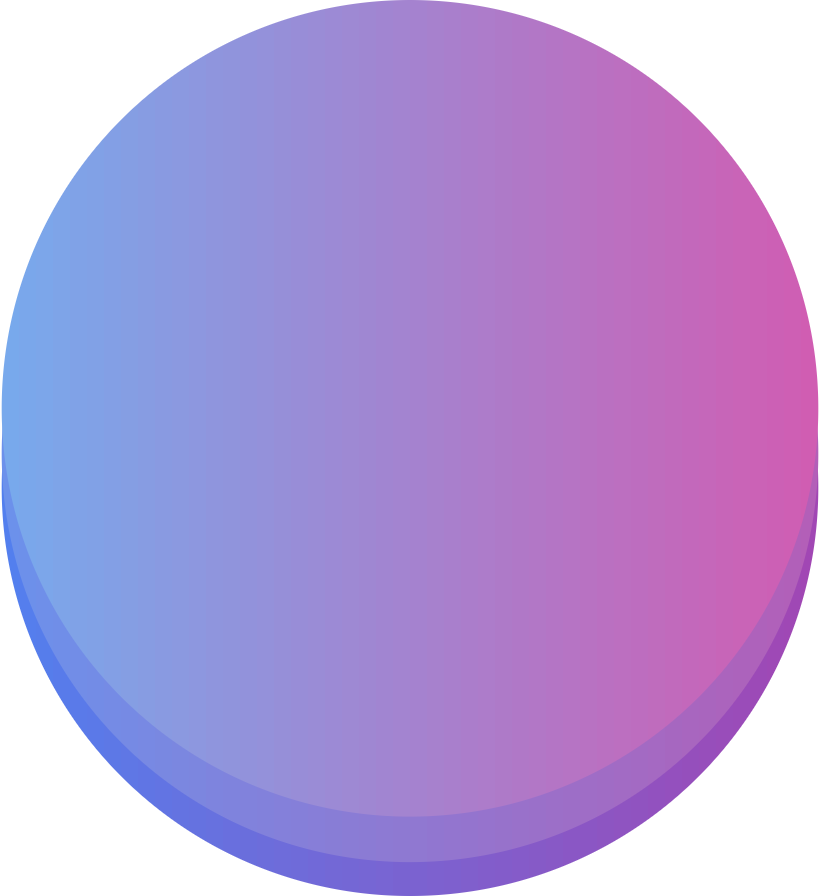
Write a Shadertoy shader that draws this background.

```glsl
// Three stacked discs with blue-to-pink gradients, like a thick coin on white.

// Layout, in units of the canvas height
const float RADIUS   = 0.4557;
const float FRONT_Y  = 0.5443;
const float MIDDLE_Y = 0.4935;
const float BACK_Y   = 0.4557;

// Number of faint vertical steps in each gradient
const float BANDS = 48.0;

// Gradient ends, left and right, for each disc
const vec3 PAPER        = vec3(1.0);
const vec3 FRONT_LEFT   = vec3(0.467, 0.665, 0.928);
const vec3 FRONT_RIGHT  = vec3(0.820, 0.362, 0.697);
const vec3 MIDDLE_LEFT  = vec3(0.420, 0.572, 0.925);
const vec3 MIDDLE_RIGHT = vec3(0.703, 0.370, 0.718);
const vec3 BACK_LEFT    = vec3(0.322, 0.500, 0.935);
const vec3 BACK_RIGHT   = vec3(0.635, 0.275, 0.702);

// Smooth coverage of a disc; softness is one pixel in canvas units
float discCover(vec2 p, vec2 center, float softness) {
    float dist = length(p - center) - RADIUS;
    return clamp(0.5 - dist / softness, 0.0, 1.0);
}

// Horizontal position across the disc, gathered into narrow bands
float bandedRamp(float x, float centerX) {
    float t = clamp((x - centerX) / (2.0 * RADIUS) + 0.5, 0.0, 0.9999);
    return (floor(t * BANDS) + 0.5) / BANDS;
}

void mainImage(out vec4 fragColor, in vec2 fragCoord) {
    vec2 p = fragCoord / iResolution.y;
    float softness = 1.0 / iResolution.y;
    float centerX = 0.5 * iResolution.x / iResolution.y;
    float ramp = bandedRamp(p.x, centerX);

    // Paint from the back disc to the front one
    vec3 color = PAPER;
    color = mix(color, mix(BACK_LEFT, BACK_RIGHT, ramp),
                discCover(p, vec2(centerX, BACK_Y), softness));
    color = mix(color, mix(MIDDLE_LEFT, MIDDLE_RIGHT, ramp),
                discCover(p, vec2(centerX, MIDDLE_Y), softness));
    color = mix(color, mix(FRONT_LEFT, FRONT_RIGHT, ramp),
                discCover(p, vec2(centerX, FRONT_Y), softness));

    fragColor = vec4(color, 1.0);
}
```
